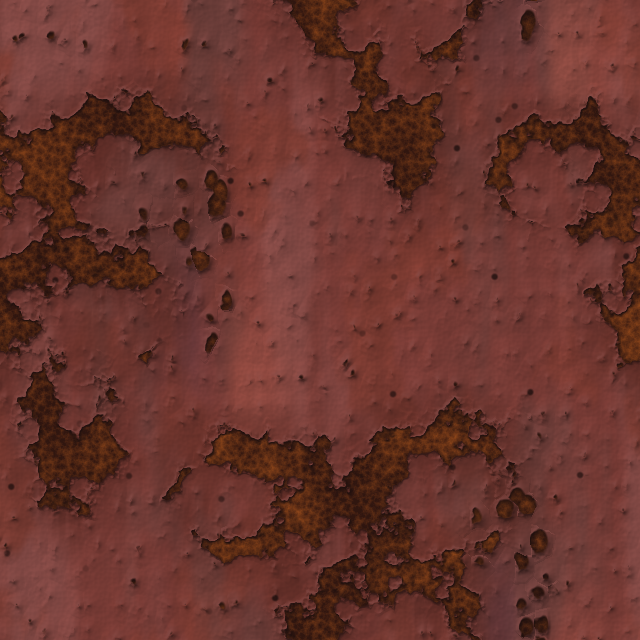
Give the GLSL for this texture, as a Shadertoy shader.

```glsl
// Weathered red painted metal with flaking rust patches, chips and vertical stains.

const vec3 BRICK  = vec3(0.465, 0.228, 0.205);
const vec3 PALE   = vec3(0.515, 0.295, 0.280);
const vec3 WARM   = vec3(0.480, 0.225, 0.185);
const vec3 GREY   = vec3(0.405, 0.240, 0.225);
const vec3 PURPLE = vec3(0.355, 0.205, 0.230);
const vec3 GLOW   = vec3(0.610, 0.310, 0.265);
const vec3 STAIN  = vec3(0.355, 0.165, 0.140);
const vec3 UMBER  = vec3(0.190, 0.085, 0.060);
const vec3 ORANGE = vec3(0.540, 0.265, 0.100);
const vec3 SHADOW = vec3(0.110, 0.055, 0.050);

vec2 hash2(vec2 p) {
    vec3 q = fract(p.xyx * vec3(0.1031, 0.1030, 0.0973));
    q += dot(q, q.yzx + 33.33);
    return fract((q.xx + q.yz) * q.zy);
}

// Cellular noise: distance to the nearest point and that point's random id.
vec2 cells(vec2 p) {
    vec2 cell = floor(p), best = vec2(9.0, 0.0);
    for (int y = -1; y <= 1; y++)
    for (int x = -1; x <= 1; x++) {
        vec2 id = cell + vec2(x, y);
        float d = length(id + 0.1 + 0.8 * hash2(id) - p);
        if (d < best.x) best = vec2(d, hash2(id + 71.7).x);
    }
    return best;
}

float layeredCells(vec2 p) {
    float sum = 0.0, amp = 0.5;
    for (int i = 0; i < 4; i++) {
        sum += amp * (cells(p).x - 0.43);
        p = mat2(0.8, 0.6, -0.6, 0.8) * p * 2.03 + 7.1;
        amp *= 0.55;
    }
    return sum;
}

// Layered, mutually warped sines; stretch p to make streaks.
float waves(vec2 p) {
    float sum = 0.0, amp = 0.5;
    for (int i = 0; i < 5; i++) {
        sum += amp * sin(p.x + 1.5 * sin(p.y + float(i)));
        p = mat2(0.8, 0.6, -0.6, 0.8) * p * 1.8 + 2.3;
        amp *= 0.6;
    }
    return sum;
}

// Offset to the nearest copy of a point on a half-drop lattice.
vec2 halfDrop(vec2 d) {
    vec2 uv = fract(vec2(d.x + d.y, d.x - d.y) + 0.5) - 0.5;
    return 0.5 * vec2(uv.x + uv.y, uv.x - uv.y);
}

float softSpot(vec2 p, vec2 centre, vec2 radii) {
    vec2 q = halfDrop(p - centre) / radii;
    return exp(-dot(q, q));
}

// Elliptical crescent, positive inside and thickest towards aim.
float crescent(vec2 p, vec2 centre, vec2 radii, vec2 aim, float width) {
    vec2 q = halfDrop(p - centre) / radii;
    float len = max(length(q), 0.001);
    float thickness = width * (1.4 * smoothstep(-0.8, 0.5, dot(q / len, aim)) - 0.4);
    return thickness - abs(len - 1.0) * min(radii.x, radii.y);
}

float patches(vec2 p) {
    float arch = crescent(p, vec2(0.195, 0.727), vec2(0.125, 0.090), vec2(-0.75, 0.65), 0.032);
    float tail = crescent(p, vec2(0.120, 0.500), vec2(0.130, 0.100), vec2(-0.60, 0.80), 0.030);
    float cup  = crescent(p, vec2(0.625, 0.863), vec2(0.050, 0.085), vec2(-0.40, -0.90), 0.032);
    float loop = crescent(p, vec2(0.880, 0.720), vec2(0.105, 0.075), vec2(0.80, 0.40), 0.030);
    return max(max(arch, tail), max(cup, loop));
}

// Bare metal field: positive where the paint has flaked away.
float bareField(vec2 p) {
    float ragged = layeredCells(p * 14.0);
    vec2 chip = cells(p * vec2(30.0, 23.0) + 0.6 * ragged);
    float zone = softSpot(p, vec2(0.335, 0.56), vec2(0.028, 0.15))
               + softSpot(p, vec2(0.290, 0.66), vec2(0.075, 0.07));
    float size = 0.5 * smoothstep(0.3, 0.9, chip.y) * smoothstep(0.15, 0.7, zone);
    float chips = (size - 0.06 - chip.x) / 26.0 + 0.03 * ragged;
    return max(patches(p) + 0.13 * ragged, chips);
}

void mainImage(out vec4 fragColor, in vec2 fragCoord) {
    vec2 p = fragCoord / iResolution.xy;
    float edge = max(0.0025, 1.5 / iResolution.y);
    float broad = waves(p * vec2(13.0, 3.0));
    float streak = waves(p * vec2(55.0, 4.0) + 4.0);
    float mottle = waves(p * vec2(17.0, 11.0) + 9.0);

    // Faded paint with vertical streaks
    vec3 paint = mix(BRICK, PALE, 0.8 * smoothstep(0.0, 0.8, broad));
    paint = mix(paint, WARM, 0.8 * smoothstep(0.0, 0.7, mottle));
    paint = mix(paint, GREY, 0.8 * smoothstep(0.0, 0.8, -broad - 0.3 * mottle));
    float glow = softSpot(p, vec2(0.39, 0.40), vec2(0.07, 0.13)) * smoothstep(0.34, 0.37, p.x - 0.5 * step(0.7, p.x));
    paint = mix(paint, GLOW, 0.65 * glow);
    float veil = softSpot(p, vec2(0.28, 0.50), vec2(0.05, 0.13));
    paint = mix(paint, PURPLE, 0.7 * veil * (0.7 + 0.5 * streak));
    paint *= 1.0 + 0.045 * streak;

    // Rusty stains around and below the patches
    float halo = smoothstep(-0.07, 0.01, patches(p) + 0.02 * mottle);
    float drips = smoothstep(-0.04, 0.02, patches(p + vec2(0.0, 0.07))) * smoothstep(-0.3, 0.7, streak);
    paint = mix(paint, STAIN, clamp(0.6 * halo + 0.45 * drips, 0.0, 0.8));

    // Fine relief and scattered specks
    float relief = cells(p * 130.0).x - cells(p * 130.0 + vec2(-0.25, 0.3)).x;
    paint *= 1.0 + 0.07 * relief;
    vec2 speck = cells(p * 19.0 + 3.0);
    float pit = smoothstep(0.87, 1.0, speck.y) * (1.0 - smoothstep(0.05, 0.13, speck.x));
    paint = mix(paint, SHADOW, 0.8 * pit);

    // Curled paint lip, lit from above
    float bare = bareField(p);
    float slope = clamp((bareField(p + vec2(-0.0015, 0.003)) - bare) / 0.005, -1.0, 1.0);
    float lip = smoothstep(-0.016, -0.002, bare);
    paint *= 1.0 - 0.10 * slope * smoothstep(-0.05, 0.0, bare);
    paint = mix(paint, slope < 0.0 ? PALE : SHADOW, 0.6 * lip * abs(slope));

    // Grainy rust with a dark contact shadow
    float grain = layeredCells(p * 75.0);
    vec3 rust = mix(UMBER, ORANGE, clamp(0.42 + 1.3 * grain + 0.3 * mottle, 0.0, 1.0));
    float contact = 1.0 - smoothstep(0.0, 0.016, bare);
    rust = mix(rust, SHADOW, contact * (0.6 - 0.35 * slope));

    fragColor = vec4(mix(paint, rust, smoothstep(-edge, edge, bare)), 1.0);
}
```
